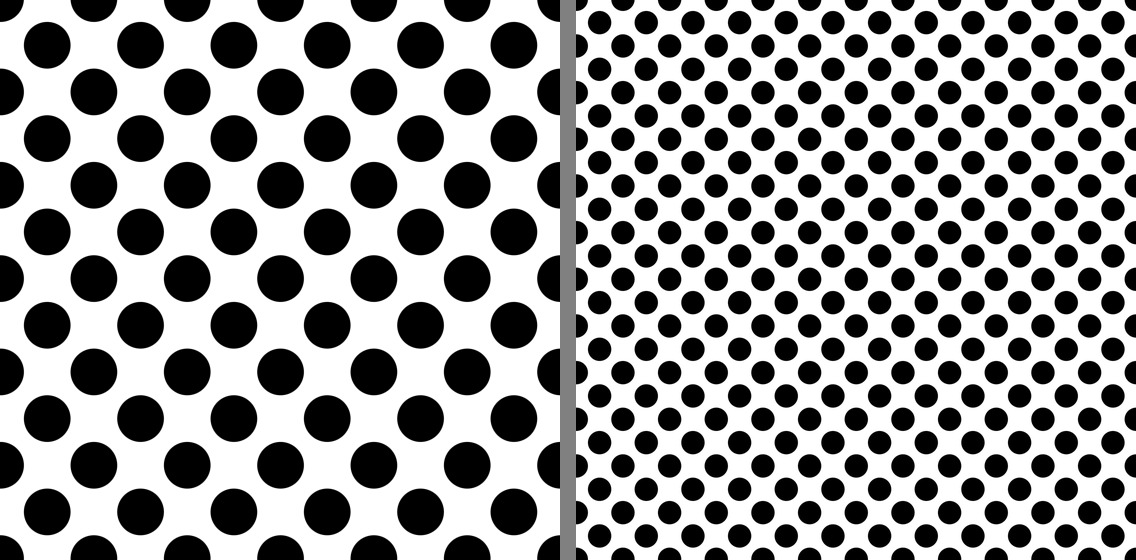
Left: one tile. Right: repeated 2 by 2.
Write a WebGL 1 fragment shader that draws this pattern.

```glsl
precision highp float;

// Black polka dots on white, staggered like a checkerboard.
// Six square cells across and down each hold one dot at the corners
// and one in the middle, drawn from the distance to the nearest centre.

uniform vec2 u_resolution;

// Distance to the nearest point of the unit grid
float gridDistance(vec2 p) {
    return length(fract(p + 0.5) - 0.5);
}

void main() {
    vec2 uv = gl_FragCoord.xy / u_resolution;
    vec2 cell = (uv - vec2(0.001, 0.0025)) * 6.0;

    // Corner dots and centre dots, with a radius of a quarter cell
    float dotEdge = min(gridDistance(cell), gridDistance(cell + 0.5)) - 0.25;

    // Soft edge about one and a half pixels wide
    float softness = 0.75 * 6.0 / min(u_resolution.x, u_resolution.y);
    float paper = smoothstep(-softness, softness, dotEdge);

    gl_FragColor = vec4(vec3(paper), 1.0);
}
```
